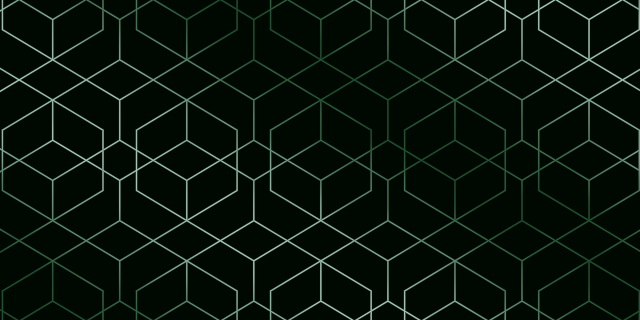
Reproduce this pattern procedurally as a Shadertoy shader.

```glsl
#define CELL vec2(0.419, 0.5026)
#define CENTRE vec2(0.1647, 0.4990)
#define LINE_HALF_WIDTH 0.0023
#define SHEEN_DIR vec2(0.57, 0.82)
#define SHEEN_PEAK 0.66
#define SHEEN_PERIOD 1.13
#define MOTTLE 0.22
#define BACKGROUND vec3(0.0, 0.036, 0.003)
#define DIM_LINE vec3(0.13, 0.32, 0.19)
#define BRIGHT_LINE vec3(0.66, 0.80, 0.74)

float hash(vec2 p) {
    return fract(sin(dot(p, vec2(12.9898, 78.233))) * 43758.5453);
}

float valueNoise(vec2 p) {
    vec2 i = floor(p), f = fract(p);
    f = f * f * (3.0 - 2.0 * f);
    return mix(mix(hash(i), hash(i + vec2(1, 0)), f.x),
               mix(hash(i + vec2(0, 1)), hash(i + vec2(1, 1)), f.x), f.y);
}

// Distance to an upright bar at x, from y = range.x to range.y
float uprightBar(vec2 p, float x, vec2 range) {
    return length(vec2(p.x - x, p.y - clamp(p.y, range.x, range.y)));
}

// Distance to the nearest line of the lattice
float lattice(vec2 uv) {
    // Repeat, then fold each cell into one quadrant
    vec2 p = abs(mod(uv - CENTRE + 0.5 * CELL, CELL) - 0.5 * CELL);
    float halfWidth = 0.5 * CELL.x;
    float unit = CELL.y / 8.0;
    vec2 q = p / vec2(halfWidth, unit);
    float slant = unit * halfWidth / length(vec2(halfWidth, 2.0 * unit));

    // Crossing zigzags through the centre and between the rows
    float wave = abs(1.0 - 2.0 * q.x);
    float d = slant * min(abs(q.y - wave), abs(q.y - 4.0 + wave));

    // Hexagon outline
    float hexagon = max((q.x - 0.75) * halfWidth, (q.y + 2.0 * q.x - 3.0) * slant);
    d = min(d, abs(hexagon));

    // Upright cube edges
    vec2 range = vec2(1.0, 3.0) * unit;
    d = min(d, uprightBar(p, 0.0, range));
    return min(d, uprightBar(p, halfWidth, range));
}

void mainImage(out vec4 fragColor, in vec2 fragCoord) {
    vec2 uv = fragCoord / iResolution.y;
    float soft = 0.75 / iResolution.y;
    float coverage = 1.0 - smoothstep(LINE_HALF_WIDTH - soft, LINE_HALF_WIDTH + soft, lattice(uv));

    // Diagonal metallic sheen with slight mottling
    float phase = 6.2832 * (dot(uv, SHEEN_DIR) - SHEEN_PEAK) / SHEEN_PERIOD;
    float sheen = 0.5 + 0.5 * cos(phase);
    sheen += MOTTLE * (valueNoise(uv * 14.0) - 0.5);
    vec3 lineColor = mix(DIM_LINE, BRIGHT_LINE, clamp(sheen, 0.0, 1.0));

    fragColor = vec4(mix(BACKGROUND, lineColor, coverage), 1.0);
}
```
